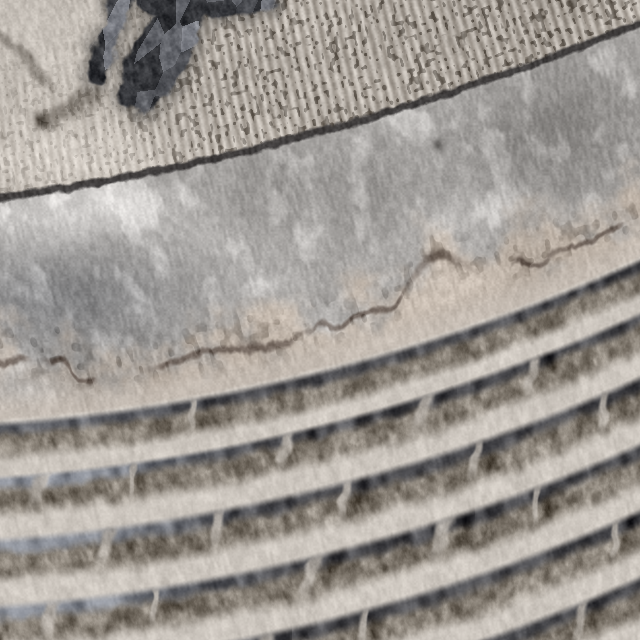
Write a three.js fragment shader that draws this texture.

```glsl
varying vec2 vUv;

float hash(vec2 p) {
  vec3 q = fract(vec3(p.xyx) * 0.1031);
  q += dot(q, q.yzx + 33.33);
  return fract((q.x + q.y) * q.z);
}

float noise(vec2 p) {
  vec2 i = floor(p), f = fract(p);
  f = f * f * (3.0 - 2.0 * f);
  return mix(mix(hash(i), hash(i + vec2(1, 0)), f.x),
             mix(hash(i + vec2(0, 1)), hash(i + 1.0), f.x), f.y);
}

float fbm(vec2 p) {
  float sum = 0.0, gain = 0.5;
  for (int i = 0; i < 4; i++) {
    sum += gain * noise(p);
    p = mat2(1.6, 1.2, -1.2, 1.6) * p + 7.3;
    gain *= 0.5;
  }
  return sum / 0.94;
}

float segment(vec2 p, vec2 a, vec2 b) {
  vec2 d = b - a;
  return length(p - a - d * clamp(dot(p - a, d) / dot(d, d), 0.0, 1.0));
}

float blob(vec2 p, vec2 center, vec2 size) {
  vec2 d = (p - center) / size;
  return exp(-dot(d, d));
}

// Nearest-cell shade for broken rubber facets
float facets(vec2 p) {
  float best = 9.0, shade = 0.0;
  for (int j = -1; j <= 1; j++)
    for (int i = -1; i <= 1; i++) {
      vec2 c = floor(p) + vec2(i, j);
      float d = length(c + vec2(hash(c), hash(c + 41.0)) - p);
      if (d < best) { best = d; shade = hash(c + 17.0); }
    }
  return shade;
}

// Worn sidewall with a dusty cracked lower border
vec3 sidewall(vec2 p, float v, vec2 grainUv) {
  float cloud = fbm(p * 7.0);
  vec3 col = vec3(0.64, 0.63, 0.62) + 0.2 * (cloud - 0.5);
  col += 0.17 * blob(p, vec2(0.14, 0.67), vec2(0.17, 0.06));
  col -= vec3(0.12, 0.11, 0.095) * blob(p, vec2(0.09, 0.53), vec2(0.2, 0.08));
  col -= 0.09 * blob(p, vec2(0.86, 0.79), vec2(0.2, 0.09));
  col += 0.12 * smoothstep(0.5, 0.75, fbm(grainUv * vec2(30.0, 18.0)));
  float bump = blob(p, vec2(0.68, p.y), vec2(0.05, 1.0));
  float crackY = 0.4 + 0.065 * bump + 0.035 * smoothstep(0.13, 0.1, p.x)
               + 0.04 * (fbm(p * vec2(26.0, 12.0)) - 0.5);
  float dust = smoothstep(0.07, -0.03, v - crackY + 0.22 * (fbm(p * 16.0) - 0.5));
  dust *= 1.0 - 0.75 * blob(p, vec2(0.04, 0.385), vec2(0.09, 0.05));
  col = mix(col, vec3(0.745, 0.7, 0.655) + 0.14 * (cloud - 0.5), dust);
  float gap = smoothstep(0.42, 0.6, noise(p * vec2(17.0, 6.0) + 3.0));
  float crack = smoothstep(0.008, 0.001, abs(v - crackY) / (1.0 + 1.2 * bump));
  col = mix(col, vec3(0.36, 0.31, 0.28), crack * max(gap, 0.8 * bump) * 0.75);
  float flakes = smoothstep(0.6, 0.78, noise(grainUv * vec2(95.0, 65.0)));
  col -= 0.13 * flakes * smoothstep(0.07, 0.0, abs(v - crackY - 0.01));
  col -= 0.22 * blob(p, vec2(0.684, 0.774), vec2(0.008, 0.011));
  return col;
}

// Fine ribs above the seam, fading into smooth dust at the left
vec3 ribbedBand(vec2 p, float s) {
  float u = p.x + s * (0.12 + 0.2 * p.x);
  float rib = 0.5 + 0.5 * sin(u * 435.0 + 1.5 * noise(p * 9.0));
  float strength = mix(0.45, 1.0, smoothstep(0.1, 0.4, p.x));
  strength *= 1.0 - 0.9 * blob(p, vec2(0.04, 0.97), vec2(0.14, 0.1));
  vec3 col = vec3(0.77, 0.745, 0.715) + 0.14 * (fbm(p * 8.0) - 0.5);
  col += 0.09 * blob(p, vec2(0.14, 0.75), vec2(0.12, 0.06));
  col -= vec3(0.19, 0.195, 0.2) * rib * strength;
  float pits = smoothstep(0.62, 0.8, noise(vec2(u * 200.0, s * 150.0)));
  col -= 0.23 * pits * strength;
  float scuff = abs(p.y - 0.92 + 0.9 * p.x - 0.04 * fbm(p * 25.0));
  col -= 0.2 * smoothstep(0.018, 0.0, scuff) * smoothstep(0.1, 0.06, p.x);
  float tear = segment(p, vec2(0.07, 0.815), vec2(0.15, 0.855)) + 0.03 * (fbm(p * 40.0) - 0.5);
  col -= 0.22 * smoothstep(0.022, 0.0, tear);
  col -= 0.35 * blob(p, vec2(0.062, 0.812), vec2(0.01, 0.012));
  return col;
}

// Curved grooves between pale ridges, crossed by small rubber ties
vec3 grooves(vec2 p, float t, vec2 grainUv) {
  float row = floor(t), f = fract(t);
  float rough = fbm(grainUv * vec2(75.0, 50.0));
  float edge = f + 0.16 * (fbm(p * vec2(32.0, 20.0)) - 0.5);
  vec3 ridge = vec3(0.795, 0.77, 0.74) + 0.12 * (rough - 0.5);
  vec3 floorCol = vec3(0.5, 0.47, 0.43) + 0.5 * (rough - 0.5);
  float sheen = smoothstep(0.48, 0.1, p.x) * mix(0.4, 1.0, step(0.5, row));
  vec3 wall = mix(vec3(0.27, 0.27, 0.285), vec3(0.58, 0.6, 0.64), sheen * 0.8);
  wall += 0.28 * (noise(grainUv * vec2(65.0, 25.0)) - 0.5);
  vec3 col = mix(wall, floorCol, smoothstep(0.17, 0.37, edge));
  col = mix(col, ridge, smoothstep(0.52, 0.8, edge));
  col = mix(ridge, col, smoothstep(0.0, 0.15, f));
  // Ties
  float along = p.x * 5.0 + row * 0.43;
  float id = hash(vec2(floor(along), row + 5.0));
  float x = fract(along) - 0.25 - 0.5 * id + 0.2 * (f - 0.4) * (id - 0.2);
  x += 0.05 * (noise(p * 60.0) - 0.5);
  float width = mix(0.025, 0.09, id * id);
  float span = smoothstep(0.0, 0.15, f) * smoothstep(0.75, 0.4, f) * step(0.35, id);
  col -= 0.13 * smoothstep(0.12, 0.0, abs(x - width - 0.08)) * span;
  float tie = smoothstep(width, width * 0.3, abs(x)) * span;
  return mix(col, vec3(0.7, 0.675, 0.645) + 0.25 * (rough - 0.5), tie * 0.85);
}

void main() {
  vec2 p = vUv;
  float s = p.y - 0.69 - 0.144 * p.x - 0.13 * p.x * p.x;
  float v = p.y - 0.066 * p.x - 0.2 * p.x * p.x;
  vec2 grainUv = vec2(p.x + 0.25 * p.y, v);

  // Main bands
  float t = v > 0.25 ? 1.0 - (v - 0.25) / 0.088 : 1.0 + (0.25 - v) / 0.104;
  t += 0.07 - 0.13 * p.x * smoothstep(0.0, 1.0, p.x) + 0.1 * smoothstep(0.6, 1.4, t);
  vec3 lip = vec3(0.765, 0.73, 0.695) + 0.1 * (fbm(grainUv * vec2(40.0, 25.0)) - 0.5);
  vec3 col = mix(sidewall(p, v, grainUv), lip, smoothstep(-0.6, -0.1, t) * 0.8);
  col = mix(col, grooves(p, max(t, 0.0), grainUv), smoothstep(-0.05, 0.05, t));
  col = mix(col, ribbedBand(p, s), smoothstep(-0.002, 0.003, s));

  // Ragged dark seam
  float seam = abs(s + 0.009 * (fbm(p * 65.0) - 0.5));
  col = mix(col, vec3(0.2, 0.19, 0.19), 0.9 * smoothstep(0.009, 0.003, seam));

  // Torn rubber chunk
  float chunk = segment(p, vec2(0.19, 1.0), vec2(0.15, 0.885)) - 0.016;
  chunk = min(chunk, segment(p, vec2(0.3, 1.01), vec2(0.225, 0.865)) - 0.04);
  chunk = min(chunk, segment(p, vec2(0.25, 1.0), vec2(0.395, 1.005)) - 0.032);
  chunk += 0.03 * (fbm(p * 32.0) - 0.5);
  col *= 1.0 - 0.25 * smoothstep(0.025, 0.0, chunk);
  float facet = facets(vec2(p.x * 40.0 - p.y * 16.0, p.y * 18.0 + p.x * 6.0));
  vec3 rubber = mix(vec3(0.17, 0.175, 0.19), vec3(0.52, 0.53, 0.56), facet * facet);
  rubber += 0.25 * (fbm(p * 75.0) - 0.5);
  col = mix(col, rubber, smoothstep(0.004, -0.004, chunk));

  // Streaked dust grain
  float grain = noise(grainUv * vec2(210.0, 85.0)) + 0.6 * noise(p * 330.0) - 0.8;
  col += 0.1 * grain * mix(0.6, 1.0, smoothstep(0.3, 0.42, v));
  gl_FragColor = vec4(clamp(col + 0.01, 0.0, 1.0), 1.0);
}
```
